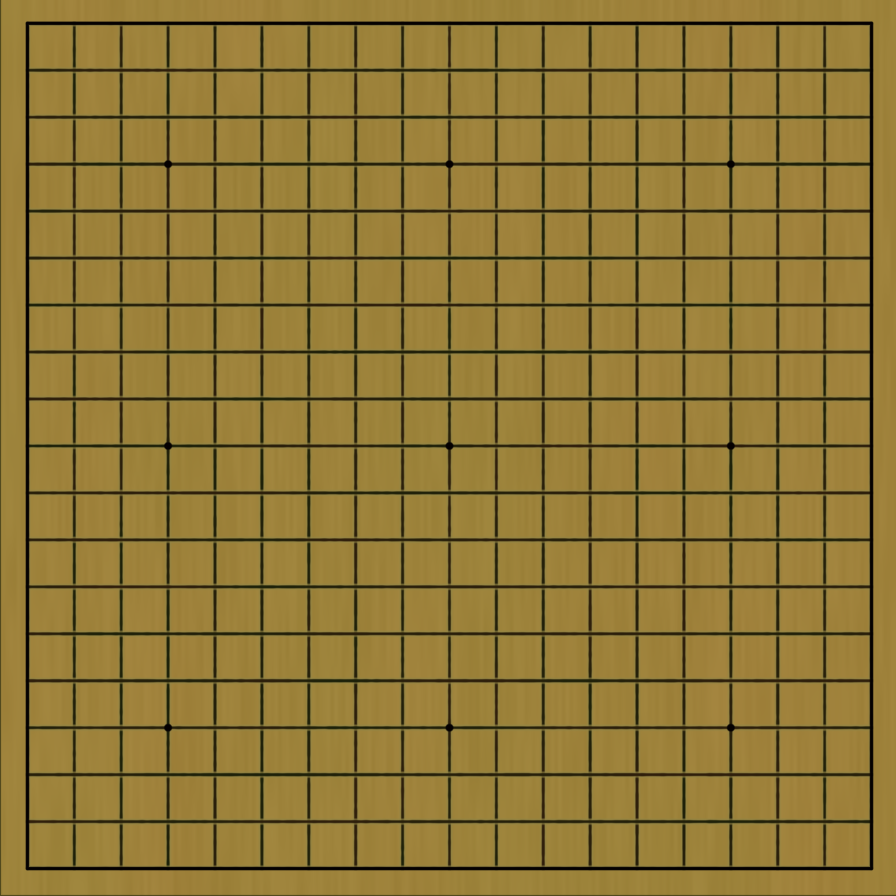
Give the GLSL for this pattern, as a three.js fragment shader.

```glsl
varying vec2 vUv;

const float CELLS = 18.0;
const vec2 GRID_MIN = vec2(0.0306, 0.0306);
const vec2 GRID_MAX = vec2(0.9727, 0.9740);
const float SOFTNESS = 0.0011;

const vec3 WOOD = vec3(0.620, 0.510, 0.230);
const vec3 FRINGE = vec3(0.570, 0.520, 0.270);
const vec3 GREEN_INK = vec3(0.110, 0.130, 0.035);
const vec3 BROWN_INK = vec3(0.190, 0.120, 0.045);
const vec3 BLACK_INK = vec3(0.020, 0.005, 0.005);

float hash(vec2 p) {
  vec3 q = fract(vec3(p.xyx) * 0.1031);
  q += dot(q, q.yzx + 33.33);
  return fract((q.x + q.y) * q.z);
}

float valueNoise(vec2 p) {
  vec2 cell = floor(p);
  vec2 t = fract(p);
  t = t * t * (3.0 - 2.0 * t);
  float low = mix(hash(cell), hash(cell + vec2(1.0, 0.0)), t.x);
  float high = mix(hash(cell + vec2(0.0, 1.0)), hash(cell + vec2(1.0, 1.0)), t.x);
  return mix(low, high, t.y);
}

// Coverage of a shape from its signed distance
float coverage(float dist, float softness) {
  return 1.0 - smoothstep(-softness, softness, dist);
}

float boxDistance(vec2 p, vec2 halfSize) {
  vec2 d = abs(p) - halfSize;
  return length(max(d, 0.0)) + min(max(d.x, d.y), 0.0);
}

// Vertical grain with faint broad bands
vec3 woodColor(vec2 p) {
  float fine = valueNoise(vec2(p.x * 240.0, p.y * 14.0)) - 0.5;
  float broad = valueNoise(vec2(p.x * 40.0, p.y * 5.0) + 31.0) - 0.5;
  float warmth = valueNoise(p * vec2(11.0, 4.0) + 73.0) - 0.5;
  return WOOD + 0.026 * fine + 0.014 * broad + warmth * vec3(0.016, -0.008, 0.004);
}

// Draws one family of ruled lines, slightly worn along their length
vec3 ruleLines(vec3 base, float across, float along, float spacing, float seed, float inside) {
  float index = clamp(floor(across + 0.5), 0.0, CELLS);
  float dist = abs(across - index) * spacing;
  float wear = valueNoise(vec2(along * 9.0, index * 7.0 + seed)) - 0.5;
  float halfWidth = 0.00160 + 0.0003 * wear + 0.0002 * (hash(vec2(index, seed)) - 0.5);
  float tint = valueNoise(vec2(along * 0.6, index * 5.0 + seed + 17.0));
  vec3 ink = mix(GREEN_INK, BROWN_INK, tint);
  base = mix(base, FRINGE, 0.7 * inside * coverage(dist - 0.0034, 0.0014));
  return mix(base, ink, inside * coverage(dist - halfWidth, SOFTNESS));
}

// Nine marker dots, every sixth crossing starting from the fourth line
float starDistance(vec2 grid, vec2 spacing) {
  vec2 nearest = clamp(floor((grid - 3.0) / 6.0 + 0.5), 0.0, 2.0) * 6.0 + 3.0;
  return length((grid - nearest) * spacing) - 0.0043;
}

void main() {
  vec2 spacing = (GRID_MAX - GRID_MIN) / CELLS;
  vec2 grid = (vUv - GRID_MIN) / spacing;
  vec2 center = 0.5 * (GRID_MIN + GRID_MAX);
  float frame = boxDistance(vUv - center, 0.5 * (GRID_MAX - GRID_MIN));
  float inside = coverage(frame - 0.0015, SOFTNESS);

  vec3 color = woodColor(vUv);
  color = ruleLines(color, grid.x, grid.y, spacing.x, 3.0, inside);
  color = ruleLines(color, grid.y, grid.x, spacing.y, 59.0, inside);

  // Outer frame and marker dots
  color = mix(color, BLACK_INK, coverage(abs(frame) - 0.0018, SOFTNESS));
  color = mix(color, BLACK_INK, coverage(starDistance(grid, spacing), SOFTNESS));

  // Thin shaded rim on the left and bottom sides
  float rim = coverage(min(vUv.x, vUv.y) - 0.0012, 0.0008);
  color = mix(color, GREEN_INK, 0.6 * rim);

  gl_FragColor = vec4(color, 1.0);
}
```
